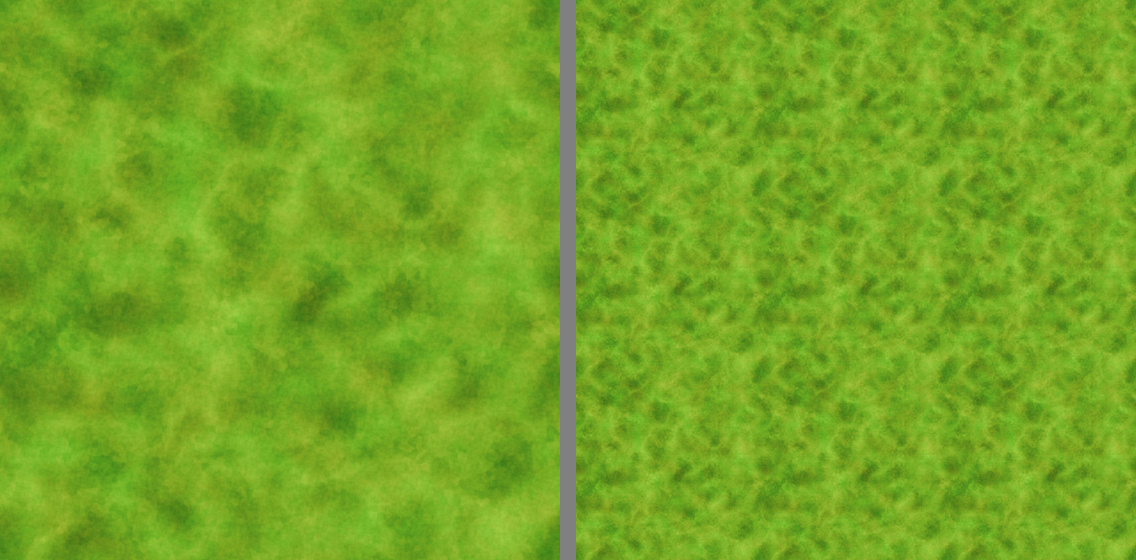
Left, the tile; right, the same tile 3 across and 3 down.
Give the GLSL for this texture, as a Shadertoy shader.

```glsl
// Soft mossy green: dark blurred hollows parted by pale, hazy veins.
// Warped ridged gradient noise sets the tone, slow clouds shift the hue and
// small cells with a fine grain add the mottling. Every lattice wraps, so it tiles.

const vec3 DARK_GREEN  = vec3(0.310, 0.515, 0.095);
const vec3 MID_GREEN   = vec3(0.465, 0.665, 0.128);
const vec3 LIGHT_GREEN = vec3(0.600, 0.775, 0.235);
const vec3 OLIVE_SHIFT = vec3(0.060, -0.032, -0.008);

const float VEIN_REPEATS   = 7.0;
const float BRANCH_REPEATS = 12.0;
const float CLOUD_REPEATS  = 6.0;
const float HUE_REPEATS    = 9.0;
const float MOTTLE_REPEATS = 80.0;
const float GRAIN_REPEATS  = 105.0;

const float BASE_TONE       = 0.505;
const float VEIN_SOFTNESS   = 0.045;
const float VEIN_STRENGTH   = 0.95;
const float BRANCH_STRENGTH = 0.45;
const float CLOUD_STRENGTH  = 0.42;
const float MOTTLE_STRENGTH = 0.27;
const float GRAIN_STRENGTH  = 0.15;
const float WARP_AMOUNT     = 0.030;
const float MEAN_RIDGE      = 0.19;
const float TAU = 6.2831853;

float hash(vec2 p) {
    return fract(sin(dot(p, vec2(127.1, 311.7))) * 43758.5453);
}

// Slope contribution of one wrapped lattice corner
float corner(vec2 cell, vec2 offset, float repeats, float seed) {
    float angle = TAU * hash(mod(cell, repeats) + seed * 17.3);
    return dot(vec2(cos(angle), sin(angle)), offset);
}

// Gradient noise that wraps over the unit square
float noise(vec2 uv, float repeats, float seed) {
    vec2 p = (uv + seed * vec2(0.137, 0.271)) * repeats;
    vec2 cell = floor(p), f = p - cell;
    vec2 s = f * f * f * (f * (f * 6.0 - 15.0) + 10.0);
    vec2 e = vec2(1.0, 0.0);
    float low = mix(corner(cell, f, repeats, seed),
                    corner(cell + e, f - e, repeats, seed), s.x);
    float high = mix(corner(cell + e.yx, f - e.yx, repeats, seed),
                     corner(cell + 1.0, f - 1.0, repeats, seed), s.x);
    return mix(low, high, s.y);
}

float fbm(vec2 uv, float repeats, float seed) {
    float sum = 0.0, gain = 1.0;
    for (int i = 0; i < 5; i++) {
        sum += gain * noise(uv, repeats, seed + float(i));
        gain *= 0.5;
        repeats *= 2.0;
    }
    return sum;
}

// Pale crest with a rounded top where the noise crosses zero
float ridge(vec2 uv, float repeats, float seed) {
    float n = noise(uv, repeats, seed)
            + 0.40 * noise(uv, repeats * 2.0, seed + 1.0);
    return MEAN_RIDGE - sqrt(n * n + VEIN_SOFTNESS * VEIN_SOFTNESS);
}

// Random shade per scattered cell, blended across the cell borders
float mottle(vec2 uv, float repeats) {
    vec2 p = uv * repeats, base = floor(p);
    float shade = 0.0, total = 0.0;
    for (int y = -1; y <= 1; y++)
    for (int x = -1; x <= 1; x++) {
        vec2 cell = base + vec2(x, y);
        vec2 id = mod(cell, repeats);
        vec2 d = cell + vec2(hash(id + 3.1), hash(id + 47.7)) - p;
        float weight = exp(-14.0 * dot(d, d));
        shade += weight * (hash(id + 91.3) - 0.5);
        total += weight;
    }
    return shade / total;
}

void mainImage(out vec4 fragColor, in vec2 fragCoord) {
    vec2 uv = fragCoord / iResolution.xy;

    // Bend the lattice into irregular, cloudy outlines
    vec2 warp = vec2(fbm(uv, 8.0, 1.0), fbm(uv, 8.0, 8.0));
    vec2 bent = uv + WARP_AMOUNT * warp;

    // Broad light and shade
    float tone = BASE_TONE
        + VEIN_STRENGTH * ridge(bent, VEIN_REPEATS, 15.0)
        + BRANCH_STRENGTH * ridge(bent, BRANCH_REPEATS, 21.0)
        + CLOUD_STRENGTH * fbm(uv, CLOUD_REPEATS, 27.0);
    tone = max(tone, 0.35 * tone);

    // Fine mottling, stronger in some places than in others
    float patchy = smoothstep(-0.3, 0.4, noise(uv, 9.0, 34.0));
    float spots = mottle(uv + 0.15 * WARP_AMOUNT * warp, MOTTLE_REPEATS);
    float grain = noise(uv, GRAIN_REPEATS, 37.0)
                + 0.9 * noise(uv, GRAIN_REPEATS * 2.0, 38.0);
    tone += MOTTLE_STRENGTH * mix(0.4, 1.0, patchy) * spots;
    tone += GRAIN_STRENGTH * grain;

    // Tone ramp with drifting olive and fresh green tints
    vec3 color = mix(DARK_GREEN, MID_GREEN, clamp(tone * 2.0, -0.4, 1.0));
    color = mix(color, LIGHT_GREEN, clamp(tone * 2.0 - 1.0, 0.0, 1.2));
    color += OLIVE_SHIFT * (fbm(uv, HUE_REPEATS, 41.0) + 0.5 * spots);

    fragColor = vec4(color, 1.0);
}
```
